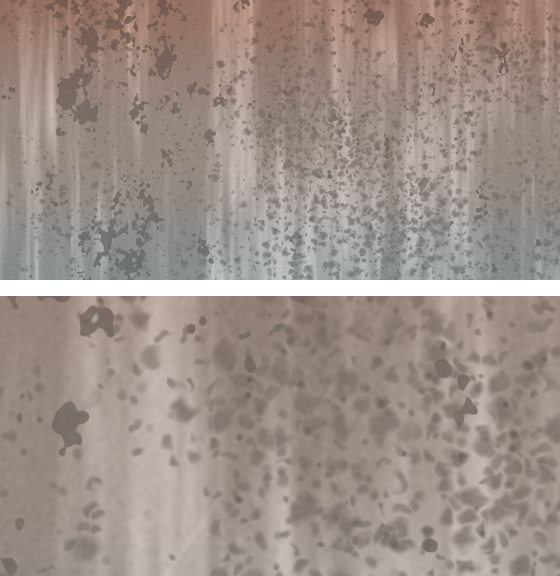
Top: the whole. Bottom: its middle third, enlarged.
Write a WebGL 1 fragment shader that draws this texture.

```glsl
precision highp float;
uniform vec2 u_resolution;

float hash(vec2 p) {
  vec3 q = fract(p.xyx * vec3(0.1031, 0.1030, 0.0973));
  q += dot(q, q.yzx + 33.33);
  return fract((q.x + q.y) * q.z);
}

vec2 cellPoint(vec2 cell) {
  return cell + vec2(hash(cell + 17.3), hash(cell + 61.7));
}

// Smooth cellular noise: random weights spread around jittered points
float grain(vec2 p) {
  float sum = 0.5;
  for (int j = -1; j <= 1; j++) {
    for (int i = -1; i <= 1; i++) {
      vec2 cell = floor(p) + vec2(float(i), float(j));
      vec2 d = p - cellPoint(cell);
      float w = max(0.0, 1.0 - dot(d, d));
      sum += (hash(cell) - 0.5) * w * w;
    }
  }
  return sum;
}

// Soft discs of random radius; density is the share of occupied cells
float spots(vec2 p, float density) {
  float cover = 0.0;
  for (int j = -1; j <= 1; j++) {
    for (int i = -1; i <= 1; i++) {
      vec2 cell = floor(p) + vec2(float(i), float(j));
      float radius = mix(0.28, 0.62, hash(cell + 5.1));
      float present = smoothstep(0.0, 0.12, density - hash(cell + 31.9));
      float disc = 1.0 - smoothstep(0.25, 1.0, length(p - cellPoint(cell)) / radius);
      cover = max(cover, disc * present);
    }
  }
  return cover;
}

float bump(float x, float center, float width) {
  float d = (x - center) / width;
  return exp(-d * d);
}

float segment(vec2 p, vec2 a, vec2 b) {
  vec2 ab = b - a;
  return length(p - a - ab * clamp(dot(p - a, ab) / dot(ab, ab), 0.0, 1.0));
}

void main() {
  vec2 p = gl_FragCoord.xy / u_resolution.y;
  p.x *= 2.0 * u_resolution.y / u_resolution.x;
  vec2 ragged = p + 0.014 * (vec2(grain(p * 65.0), grain(p * 65.0 + 19.0)) - 0.5);

  // Cool foot to rusty top
  vec3 tint = mix(vec3(0.53, 0.55, 0.55), vec3(0.585, 0.53, 0.50), smoothstep(0.0, 0.5, p.y));
  tint = mix(tint, vec3(0.58, 0.44, 0.385), smoothstep(0.5, 1.05, p.y));
  vec3 pale = mix(vec3(0.80, 0.81, 0.81), vec3(0.81, 0.76, 0.74), smoothstep(0.0, 0.5, p.y));
  pale = mix(pale, vec3(0.80, 0.66, 0.60), smoothstep(0.5, 1.0, p.y));

  // Pale vertical runs, strongest right of the middle
  float glow = bump(p.x, 1.27, 0.42) * bump(p.y, 0.32, 0.42);
  glow += 0.7 * bump(p.x, 1.36, 0.06) * bump(p.y, 0.83, 0.16);
  glow += 0.3 * bump(p.x, 0.12, 0.12) * bump(p.y, 0.2, 0.4);
  glow += 0.25 * bump(p.x, 1.7, 0.25) * bump(p.y, 0.75, 0.4);
  float runs = 0.45 * grain(p * vec2(11.0, 1.4) + 3.0)
             + 0.36 * grain(p * vec2(33.0, 2.8) + 40.0)
             + 0.24 * grain(p * vec2(80.0, 6.0) + 80.0);
  float column = smoothstep(0.12, 0.32, p.x) * (1.0 - smoothstep(0.52, 0.78, p.x));
  float light = smoothstep(0.38, 0.98, runs + 0.3 * glow - 0.1 * column);
  vec3 color = mix(tint, pale, 0.8 * light);
  color *= 0.97 + 0.06 * grain(p * vec2(5.0, 4.0) + 12.0);

  // Faint slanted scratches
  for (int i = 0; i < 4; i++) {
    float k = float(i);
    vec2 start = vec2(0.76 + 0.21 * k, 0.68 - 0.62 * hash(vec2(k, 4.0)));
    vec2 end = start + vec2(0.05 + 0.13 * hash(vec2(k, 9.0)), 0.23);
    color += 0.025 * (1.0 - smoothstep(0.001, 0.006, segment(p, start, end)));
  }

  // Fuzzy corrosion spots
  float cluster = grain(p * vec2(8.0, 4.5) + 25.0) - 0.5;
  float density = 0.12 + 0.38 * smoothstep(0.65, 1.1, p.x) * (1.0 - 0.4 * p.y);
  density += 0.15 * glow + 0.6 * cluster;
  float blot = max(spots(ragged * 29.0, density), 0.8 * spots(ragged * 48.0 + 70.0, density));
  color = mix(color, tint * 0.83, 0.8 * blot);
  float pin = spots(p * 62.0 + 11.0, 0.1 + 0.2 * cluster);
  color *= 1.0 - 0.16 * pin;

  // Crisp flaking patches in the left column and along the top
  float flake = 0.48 * grain(p * vec2(15.0, 9.0) + 51.0)
              + 0.32 * grain(p * vec2(38.0, 30.0) + 7.0)
              + 0.30 * grain(p * vec2(85.0, 75.0) + 33.0);
  float wear = column * (1.0 - 0.45 * bump(p.y, 0.42, 0.1));
  wear = max(wear, 0.6 * bump(p.x, 1.2, 0.16) * smoothstep(0.7, 1.0, p.y));
  wear += 0.2 * column * smoothstep(0.7, 1.0, p.y);
  float patches = smoothstep(0.0, 0.05, flake - mix(0.86, 0.62, wear));
  color = mix(color, tint * 0.77, 0.85 * patches);

  // Rare bright chips and fine grit
  float chip = spots(p * vec2(110.0, 75.0), 0.003 + 0.03 * max(cluster - 0.25, 0.0));
  color = mix(color, vec3(0.83, 0.81, 0.78), chip);
  color += 0.035 * (grain(p * 170.0) - 0.5);
  gl_FragColor = vec4(color, 1.0);
}
```
